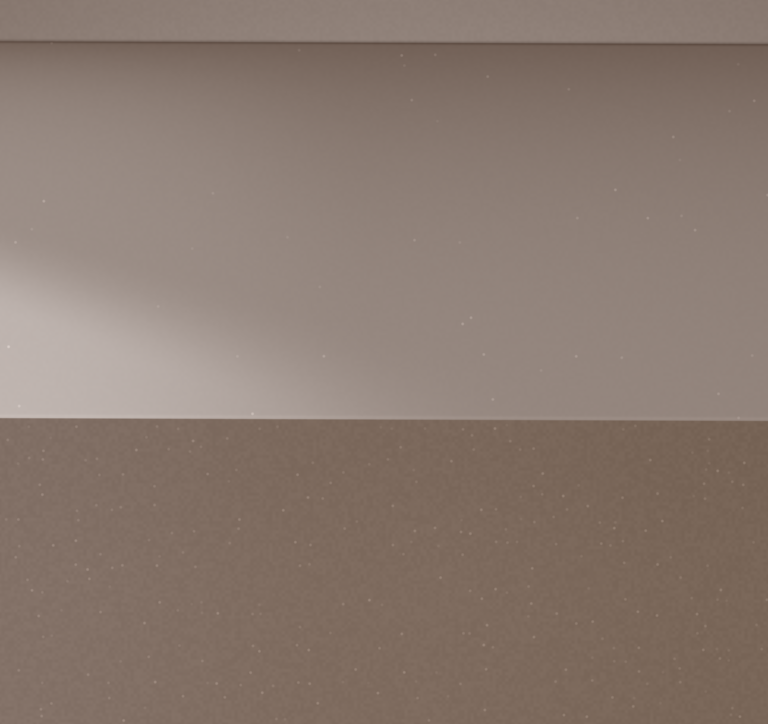
This texture is drawn by a WebGL 1 fragment shader. Its source:

```glsl
precision highp float;
uniform vec2 u_resolution;

#define SHELF_EDGE 0.943
#define FLOOR_EDGE 0.4225
#define EDGE_TILT 0.004
#define GLOW_STRENGTH 0.135
#define GRAIN_SCALE 230.0
#define GRAIN_AMOUNT 0.016
#define SPECK_CELLS 62.0
#define SPECK_SIZE 0.0018

float hash(vec2 p) {
  vec3 q = fract(vec3(p.xyx) * 0.1031);
  q += dot(q, q.yzx + 33.33);
  return fract((q.x + q.y) * q.z);
}

float valueNoise(vec2 p) {
  vec2 cell = floor(p);
  vec2 f = fract(p);
  f = f * f * (3.0 - 2.0 * f);
  float low = mix(hash(cell), hash(cell + vec2(1.0, 0.0)), f.x);
  float high = mix(hash(cell + vec2(0.0, 1.0)), hash(cell + 1.0), f.x);
  return mix(low, high, f.y);
}

// One jittered dot per cell, kept only where the hash is below density
float specks(vec2 p, float density, float pixel) {
  vec2 cell = floor(p * SPECK_CELLS);
  vec2 jitter = 0.2 + 0.6 * vec2(hash(cell + 17.0), hash(cell + 71.0));
  float dist = length(p - (cell + jitter) / SPECK_CELLS);
  float dotMask = 1.0 - smoothstep(SPECK_SIZE - pixel, SPECK_SIZE + pixel, dist);
  float kept = step(hash(cell + 131.0), density);
  return dotMask * kept * (0.3 + 0.7 * hash(cell + 211.0));
}

// Warm tint that turns more neutral as the tone brightens
vec3 warmTone(float tone) {
  float k = clamp((tone - 0.44) / 0.3, 0.0, 1.0);
  return tone - mix(vec3(0.0, 0.07, 0.11), vec3(0.0, 0.04, 0.06), k);
}

vec3 wallColor(vec2 uv, float shelfY, float floorY) {
  float depth = clamp((shelfY - uv.y) / (shelfY - floorY), 0.0, 1.0);
  float rise = mix(8.0, 3.2, smoothstep(0.0, 0.5, uv.x));
  float tone = mix(0.455, 0.44, uv.x)
             + mix(0.16, 0.14, uv.x) * (1.0 - exp(-depth * rise));
  // Slanted light pool, widening and fading to the right
  float below = 0.675 - 0.30 * uv.x - uv.y;
  float pool = smoothstep(-0.02, 0.11 + 0.10 * uv.x, below);
  pool *= 1.0 - smoothstep(0.0, 0.78, uv.x);
  tone += GLOW_STRENGTH * pool * (0.82 + 0.18 * depth);
  return warmTone(tone);
}

vec3 floorColor(vec2 uv) {
  vec3 color = mix(vec3(0.515, 0.445, 0.405), vec3(0.495, 0.42, 0.37),
                   smoothstep(0.0, 0.5, uv.x));
  color = mix(color, vec3(0.475, 0.40, 0.345), smoothstep(0.5, 1.0, uv.x));
  return color - 0.012 * smoothstep(0.15, FLOOR_EDGE, uv.y);
}

vec3 shelfColor(vec2 uv) {
  float side = 2.0 * uv.x - 1.0;
  float tone = 0.555 - 0.025 * side * side;
  tone += 0.012 * (1.0 - smoothstep(SHELF_EDGE, 1.0, uv.y));
  return warmTone(tone);
}

void main() {
  vec2 uv = gl_FragCoord.xy / u_resolution;
  vec2 p = gl_FragCoord.xy / u_resolution.y;
  float pixel = 1.0 / u_resolution.y;
  float shelfY = SHELF_EDGE - EDGE_TILT * uv.x;
  float floorY = FLOOR_EDGE - EDGE_TILT * uv.x;

  float onShelf = smoothstep(-pixel, pixel, uv.y - shelfY);
  float onFloor = smoothstep(-pixel, pixel, floorY - uv.y);

  vec3 color = wallColor(uv, shelfY, floorY);
  color = mix(color, shelfColor(uv), onShelf);
  color = mix(color, floorColor(uv), onFloor);

  // Contact shadow under the shelf and thin bright rim above the floor
  color -= 0.09 * exp(-pow((uv.y - shelfY) / 0.0025, 2.0));
  color += 0.025 * exp(-pow((uv.y - floorY - 0.003) / 0.0025, 2.0)) * (1.0 - onFloor);

  // Fine grain and scattered bright flecks, strongest on the floor
  float grain = valueNoise(p * GRAIN_SCALE) - 0.5;
  color += grain * GRAIN_AMOUNT * mix(0.4, 1.5, max(onFloor, 0.4 * onShelf));
  float density = mix(0.025, 0.16, onFloor) * (1.0 - onShelf);
  color += 0.10 * specks(p, density, pixel);

  gl_FragColor = vec4(clamp(color, 0.0, 1.0), 1.0);
}
```
